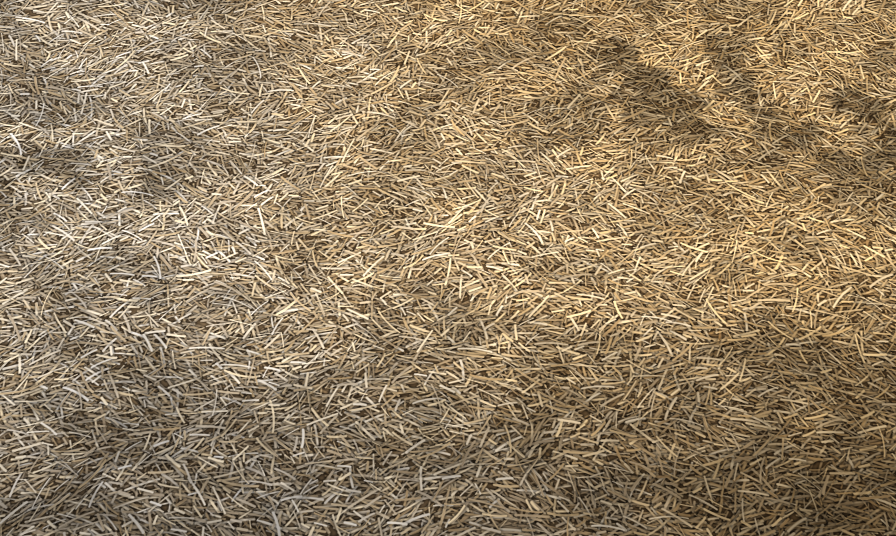
This texture is drawn by a Shadertoy shader. Its source:

```glsl
// A bed of loose straw seen at a slant: many layers of jittered grids, each cell
// holding one thin bent stalk with a soft shadow, stacked from dark to pale.
// Broad light, warmth and clump noise then vary the heap across the canvas.

#define LAYERS 15
#define CELL 0.035        // grid spacing, in canvas heights
#define HALF_WIDTH 0.0020 // half thickness of a stalk
#define SHADOW_REACH 0.007
#define SHADOW_DEPTH 0.20
#define ANGLE_SPREAD 1.55 // scatter about the local lie, in radians
#define FORESHORTEN 0.35  // how much finer the far straw gets
#define SOFTNESS 1.0      // edge blur of a stalk
#define BRIGHTNESS 1.17

const vec3 GAP   = vec3(0.24, 0.18, 0.11);
const vec3 BROWN = vec3(0.48, 0.39, 0.27);
const vec3 TAN   = vec3(0.65, 0.57, 0.44);
const vec3 PALE  = vec3(0.82, 0.76, 0.64);

vec4 hash4(vec3 p) {
    vec4 q = fract(p.xyzx * vec4(0.1031, 0.1030, 0.0973, 0.1099));
    q += dot(q, q.wzxy + 33.33);
    return fract((q.xxyz + q.yzzw) * q.zywx);
}

float noise(vec2 p) {
    vec2 i = floor(p), f = fract(p);
    f = f * f * (3.0 - 2.0 * f);
    float a = hash4(vec3(i, 71.0)).x;
    float b = hash4(vec3(i + vec2(1, 0), 71.0)).x;
    float c = hash4(vec3(i + vec2(0, 1), 71.0)).x;
    float d = hash4(vec3(i + vec2(1, 1), 71.0)).x;
    return mix(mix(a, b, f.x), mix(c, d, f.x), f.y);
}

float fbm(vec2 p) {
    float sum = 0.0, amp = 0.53;
    for (int i = 0; i < 4; i++) {
        sum += amp * noise(p);
        p = p * 2.07 + 13.7;
        amp *= 0.5;
    }
    return sum;
}

vec3 strawColour(float tone) {
    vec3 c = mix(GAP, BROWN, smoothstep(0.0, 0.36, tone));
    c = mix(c, TAN, smoothstep(0.28, 0.70, tone));
    return mix(c, PALE, smoothstep(0.62, 1.05, tone));
}

// Distance to a slightly bent stalk centred on the origin
float stalk(vec2 p, float angle, float halfLen, float bend) {
    float c = cos(angle), s = sin(angle);
    p = vec2(c * p.x + s * p.y, c * p.y - s * p.x);
    p.y += bend * p.x * p.x;
    p.x = max(abs(p.x) - halfLen, 0.0);
    return length(p);
}

// Slowly turning direction in which neighbouring stalks lie
float localLie(vec2 p) {
    return 0.45 * sin(9.0 * p.x + 3.0 * sin(11.0 * p.y + 1.0)) + 0.2 * sin(31.0 * p.y - 17.0 * p.x);
}

// Paint one layer of stalks over the colour below it
vec3 addLayer(vec3 col, vec2 p, float id, float height, float aa) {
    float cell = CELL * (0.85 + 0.35 * fract(id * 0.618));
    vec2 offset = vec2(0.37, 0.73) * id * cell + 5.0;
    p += offset;
    vec2 base = floor(p / cell);
    for (int y = -1; y <= 1; y++)
    for (int x = -1; x <= 1; x++) {
        vec2 corner = base + vec2(x, y);
        vec4 place = hash4(vec3(corner, id + 3.0));
        vec4 look = hash4(vec3(corner + 41.0, id + 19.0));
        float angle = (place.z + place.w - 1.0) * ANGLE_SPREAD + localLie(corner * cell - offset);
        float halfLen = cell * mix(0.25, 0.95, look.x * look.x);
        float w = HALF_WIDTH * mix(0.5, 1.35, look.y);
        float d = stalk(p - (corner + place.xy) * cell, angle, halfLen, (look.w - 0.5) * 8.0);
        float shade = 1.0 - smoothstep(0.0, SHADOW_REACH, d - w);
        float cover = 1.0 - smoothstep(w - aa, w + aa, d);
        float tone = 0.24 + 0.56 * look.z + 0.30 * height;
        vec3 stem = strawColour(tone);
        stem *= mix(vec3(1.04, 1.0, 0.91), vec3(0.98, 1.0, 1.05), look.w);
        col *= 1.0 - SHADOW_DEPTH * shade * (1.0 - cover);
        col = mix(col, stem, cover);
    }
    return col;
}

// Broad light: bright far floor, dim near edge, dark ledges at both sides
float heapLight(vec2 uv, vec2 p) {
    float light = mix(0.83, 1.10, smoothstep(0.0, 0.62, uv.y));
    light -= 0.20 * smoothstep(0.45, 1.0, uv.x) * (1.0 - smoothstep(0.1, 0.6, uv.y));
    light += 0.08 * exp(-10.0 * dot(uv - vec2(0.48, 0.62), uv - vec2(0.48, 0.62)));
    float clump = smoothstep(0.36, 0.64, fbm(p * vec2(14.0, 20.0)));
    float rightLedge = smoothstep(0.45, 0.85, uv.x) * exp(-pow((uv.y - 1.08 + 0.31 * uv.x) / 0.12, 2.0));
    float leftLedge = (1.0 - smoothstep(0.1, 0.3, uv.x)) * exp(-pow((uv.y - 0.68) / 0.12, 2.0));
    light -= (0.42 * rightLedge + 0.18 * leftLedge) * (0.15 + 0.85 * clump);
    light *= mix(1.07, 0.91, clump);
    return light * mix(0.88, 1.12, fbm(p * vec2(5.0, 9.0) + 8.0));
}

void mainImage(out vec4 fragColor, in vec2 fragCoord) {
    vec2 uv = fragCoord / iResolution.xy;
    vec2 p = fragCoord / iResolution.y;
    float scale = 1.0 + FORESHORTEN * uv.y;
    vec2 ground = vec2((p.x - 0.83) * scale, p.y * (1.05 + FORESHORTEN * uv.y));
    float aa = SOFTNESS * scale / iResolution.y;

    // Dark litter below, then the stalks from bottom to top
    vec3 col = mix(GAP, BROWN, fbm(ground * 45.0 + 90.0));
    for (int i = 0; i < LAYERS; i++) {
        col = addLayer(col, ground, float(i), float(i) / float(LAYERS - 1), aa);
    }

    // Greyish at the left, golden at the right and the far edge
    float warmth = smoothstep(0.1, 0.9, uv.x + 0.35 * (uv.y - 0.5) + 0.3 * (fbm(p * 3.0) - 0.5));
    col *= mix(vec3(0.98, 1.01, 1.11), vec3(1.05, 0.99, 0.90), warmth);
    col *= BRIGHTNESS * heapLight(uv, p);
    fragColor = vec4(clamp(col, 0.0, 1.0), 1.0);
}
```
